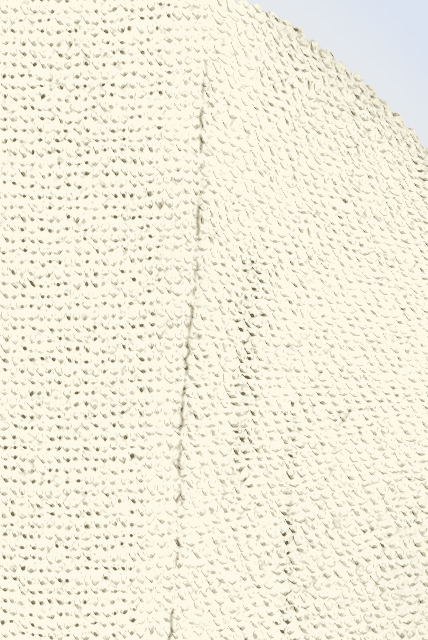
Write a Shadertoy shader that draws this texture.

```glsl
// Cream knitted cardigan: ribbed front panel, seam and folded sleeve on a pale blue backdrop.

vec2 hash2(vec2 p) {
    vec3 a = fract(p.xyx * vec3(0.1031, 0.1030, 0.0973));
    a += dot(a, a.yzx + 33.33);
    return fract((a.xx + a.yz) * a.zy);
}

float noise(vec2 p) {
    vec2 i = floor(p), f = fract(p);
    f = f * f * (3.0 - 2.0 * f);
    vec2 e = vec2(0.0, 1.0);
    return mix(mix(hash2(i).x, hash2(i + e.yx).x, f.x),
               mix(hash2(i + e.xy).x, hash2(i + e.yy).x, f.x), f.y);
}

// Soft stripe of the given width around d = 0
float band(float d, float width) {
    return exp(-d * d / (width * width));
}

// One stitch per unit cell: x = depth of the hole, y = depth of the yarn grooves
vec2 knit(vec2 q, float stagger, float slant) {
    q.x += stagger * mod(floor(q.y), 2.0);
    vec2 id = floor(q), f = fract(q) - 0.5;
    vec2 rnd = hash2(id + 71.0), rnd2 = hash2(id + 313.0);
    vec2 c = f - (rnd - 0.5) * 0.3;
    c.y += slant * (rnd2.x * 1.6 - 0.3) * c.x;
    float hole = smoothstep(0.3, 0.1, length(c * vec2(0.9 + 0.4 * rnd2.y, 1.35)));
    hole *= 0.25 + 0.75 * rnd.y;
    // Hooked shadow below the loop, leaning to either side
    float lean = (rnd2.y - 0.5) * 0.9 - slant * 0.5;
    float hook = band(c.y + 0.2 - 0.75 * abs(c.x) - lean * c.x, 0.085)
               * smoothstep(0.5, 0.3, abs(f.x)) * smoothstep(0.5, 0.38, abs(f.y));
    // Short slanted gap between neighbouring legs
    float gap = band(abs(f.x) - 0.42 + 0.3 * f.y, 0.06) * smoothstep(0.05, 0.2, f.y)
              * smoothstep(0.5, 0.4, f.y);
    return vec2(hole, hook * (0.3 + 0.7 * rnd.x) + gap * 0.6 * rnd2.x);
}

void mainImage(out vec4 fragColor, in vec2 fragCoord) {
    vec2 p = fragCoord / iResolution.x;
    float px = 1.0 / iResolution.x;
    vec2 wobble = vec2(noise(p * 32.0), noise(p * 32.0 + 40.0)) - 0.5;
    vec2 w = p + wobble * 0.011;

    // Seam between panel and sleeve, fading out near the top
    float seamX = 0.396 + 0.066 * p.y + 0.005 * sin(p.y * 9.0)
                + 0.008 * (noise(vec2(p.y * 55.0, 3.0)) - 0.5);
    float side = p.x - seamX;
    float seamFade = smoothstep(1.39, 1.32, p.y);
    float sleeve = smoothstep(-0.004, 0.004, side);

    // Front panel: upright columns of holes
    vec2 panelKnit = knit(vec2(w.x * 47.0, w.y * 39.0 + 0.2 * sin(w.x * 11.0)), 0.0, 0.15);
    float border = smoothstep(-0.095, -0.075, side);
    panelKnit.x *= 1.0 - 0.5 * border;

    // Sleeve: staggered rows that follow the slope of the shoulder
    float slope = mix(-0.14, 0.5, smoothstep(0.25, 1.35, p.y));
    vec2 rows = vec2(w.x - 0.12 * w.y - 0.1 * slope, w.y + slope * (w.x - 0.45));
    vec2 sleeveKnit = knit(rows * vec2(39.0, 43.0), 0.5, 0.6);
    float openness = 0.3 + 0.5 * noise(p * 9.0 + 5.0);

    // Folds of the sleeve open its stitches
    float foldA = band(p.x - 0.53 - 0.07 * p.y + 0.02 * wobble.x, 0.03)
                * smoothstep(0.25, 0.5, p.y) * smoothstep(1.0, 0.8, p.y);
    float foldB = band(p.x - 0.672 - 0.02 * p.y + 0.02 * wobble.y, 0.013)
                * smoothstep(0.6, 0.4, p.y);
    float lowSleeve = smoothstep(0.66, 0.72, p.x) * smoothstep(0.65, 0.1, p.y);
    float folds = (foldA + foldB) * sleeve;
    sleeveKnit.x *= openness + 0.6 * folds;
    sleeveKnit.y *= 1.0 + 0.6 * folds;

    vec2 stitch = mix(panelKnit, sleeveKnit, sleeve);

    // Distance below the knobbly shoulder edge
    float shoulderY = 1.5 - 0.40 * (p.x - 0.557) - 0.9 * pow(p.x - 0.557, 2.0);
    float depth = shoulderY - p.y + 0.005 * sin(p.x * 190.0) + 0.012 * wobble.x;
    depth = p.x < 0.5 ? 1.0 : depth;
    float rim = exp(-max(depth, 0.0) * 9.0) * smoothstep(0.5, 0.7, p.x);

    // Total shade: holes, grooves, broken seam, folds and twisted fibres
    float seamLine = band(side, 0.0038) * seamFade
                   * smoothstep(0.2, 0.75, noise(vec2(p.y * 48.0, 9.0)));
    float seamSoft = band(side - 0.006, 0.016) * seamFade;
    float fuzz = noise(p * vec2(260.0, 210.0)) - 0.5;
    float fibre = noise(mat2(0.8, 0.6, -0.6, 0.8) * p * vec2(120.0, 150.0) + 17.0);
    float shade = 0.78 * stitch.x + 0.46 * stitch.y + 0.13 * fuzz
                + 0.2 * smoothstep(0.68, 0.95, fibre)
                + seamLine * 0.5 + seamSoft * 0.07 + folds * 0.09
                + rim * 0.17 + lowSleeve * 0.08
                + 0.05 * band(side + 0.085, 0.006)
                + 0.07 * (noise(p * 5.0) - 0.5);

    // Yarn colours from lit to deep shadow
    vec3 yarn = mix(vec3(0.99, 0.978, 0.915), vec3(0.80, 0.775, 0.68),
                    smoothstep(0.02, 0.46, shade));
    yarn = mix(yarn, vec3(0.44, 0.39, 0.29), smoothstep(0.42, 0.92, shade));

    // Backdrop behind the shoulder
    vec3 backdrop = mix(vec3(0.90, 0.915, 0.93), vec3(0.865, 0.895, 0.945),
                        smoothstep(0.0, 0.25, -depth));
    vec3 col = mix(backdrop, yarn, smoothstep(-px, px, depth));
    fragColor = vec4(col, 1.0);
}
```
